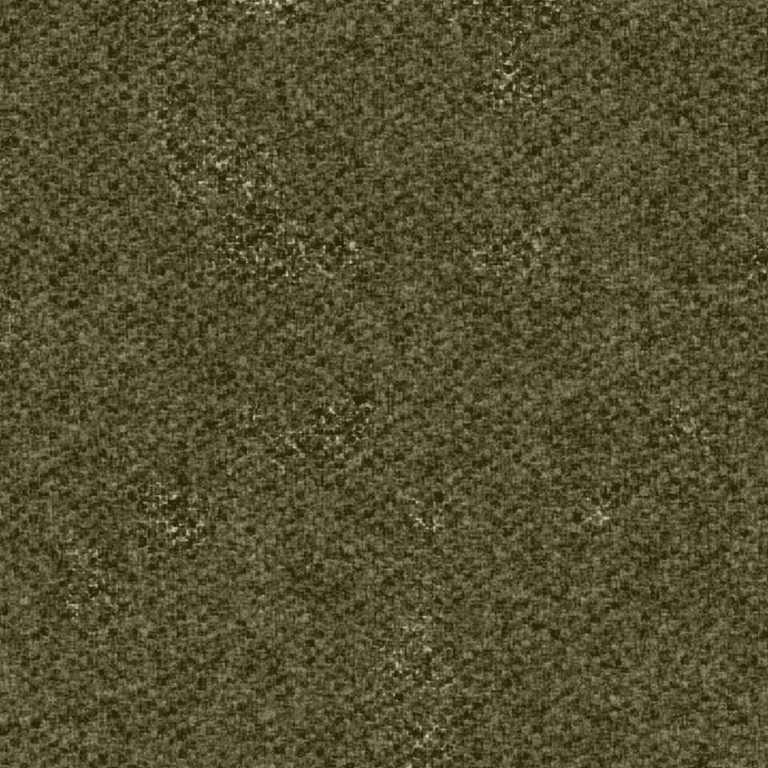
This texture is drawn by a Shadertoy shader. Its source:

```glsl
// Coarse olive woven cloth with staggered dark gaps, fibre grain and worn pale flecks.
#define COLUMNS 78.0      // warp threads across the canvas
#define ROWS 45.0         // weave repeats up the canvas
#define STAGGER 0.42      // rise of the weave from one thread to the next
#define BASE_TONE 0.360
#define GAP_DEPTH 0.135
#define FIBRE 0.25
#define GRAIN 0.19
#define WEAR 0.34
#define TINT_DROP vec3(0.0, 0.013, 0.135)

float hash(vec2 p) {
    vec3 q = fract(vec3(p.xyx) * 0.1031);
    q += dot(q, q.yzx + 33.33);
    return fract((q.x + q.y) * q.z);
}

float noise(vec2 p) {
    vec2 cell = floor(p), f = fract(p);
    f = f * f * (3.0 - 2.0 * f);
    float low = mix(hash(cell), hash(cell + vec2(1, 0)), f.x);
    float high = mix(hash(cell + vec2(0, 1)), hash(cell + vec2(1, 1)), f.x);
    return mix(low, high, f.y);
}

void mainImage(out vec4 fragColor, in vec2 fragCoord) {
    vec2 uv = fragCoord / iResolution.xy;

    // Slightly uneven threads with frayed edges
    vec2 cloth = uv + 0.003 * (vec2(noise(uv * 23.0), noise(uv * 23.0 + 70.0)) - 0.5);
    cloth.x += 0.003 * (noise(uv * vec2(60.0, 140.0) + 17.0) - 0.5);
    float x = cloth.x * COLUMNS;
    float thread = floor(x);
    float across = fract(x);
    float y = cloth.y * ROWS - thread * STAGGER + 0.25 * hash(vec2(thread, 7.0));
    y += 0.35 * (noise(vec2(thread * 3.7, uv.y * 60.0)) - 0.5);
    y += 0.24 * (noise(uv * vec2(260.0, 90.0) + 29.0) - 0.5);
    float along = fract(y) - 0.5;
    vec2 knot = vec2(thread, floor(y));

    // Dark gaps between the raised loops
    float sides = smoothstep(-0.06, 0.16, across) * smoothstep(1.06, 0.84, across);
    float halfGap = mix(0.15, 0.29, hash(knot + 31.0));
    float gap = 1.0 - smoothstep(halfGap - 0.06, halfGap + 0.06, abs(along));
    gap *= sides * mix(0.4, 1.0, hash(knot + 11.0));
    float rim = smoothstep(0.09, 0.0, abs(along + 0.33)) * sides;
    float seam = (1.0 - smoothstep(0.0, 0.17, min(across, 1.0 - across)))
               * hash(vec2(thread, 53.0));

    // Fibres lie across the loops and run up the threads
    float weft = noise(uv * vec2(120.0, 340.0) + 19.0) - 0.5;
    float warp = noise(uv * vec2(350.0, 80.0) + 43.0) - 0.5;
    float grain = noise(uv * 360.0 + 91.0) - 0.5;

    // Small worn patches with fine bright flecks
    float shade = noise(uv * 9.0 + 5.0) - 0.5;
    float patchy = noise(uv * 9.0 + 127.0) * 0.75 + noise(uv * 24.0 + 61.0) * 0.25;
    float worn = smoothstep(0.56, 0.88, patchy);
    float fleck = smoothstep(0.52, 0.95, noise(uv * vec2(230.0, 240.0) + 83.0));

    float tone = BASE_TONE - GAP_DEPTH * gap + 0.05 * rim - 0.06 * seam;
    tone += 0.06 * (hash(knot + 3.0) - 0.5) + 0.022 * shade;
    tone += FIBRE * (0.7 * weft + 0.6 * warp) * (1.0 - 0.3 * gap);
    tone += GRAIN * grain;
    tone += worn * (WEAR * fleck * (1.0 - 0.75 * gap) - 0.035);
    tone = max(tone, 0.16);

    fragColor = vec4(clamp(vec3(tone) - TINT_DROP, 0.0, 1.0), 1.0);
}
```
